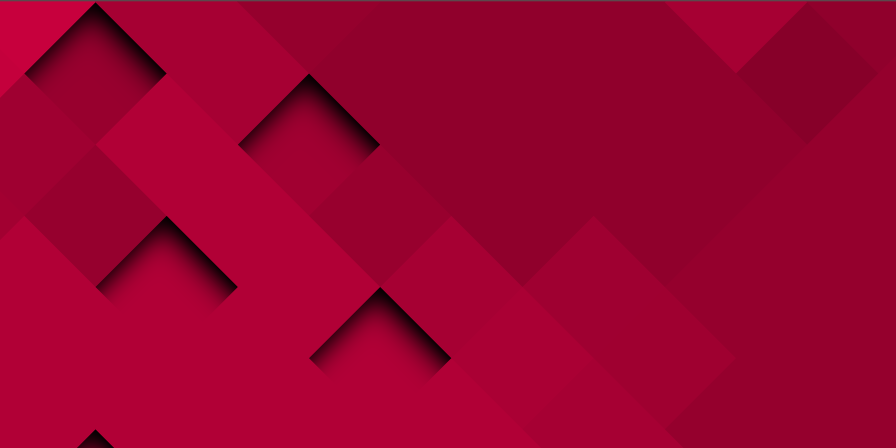
A WebGL 2 fragment shader for this background:

```glsl
#version 300 es
precision highp float;

uniform vec2 u_resolution;
out vec4 fragColor;

// Lattice, in units of the canvas height, measured from the top left
const float CELL = 0.3177;
const vec2 ORIGIN = vec2(0.2135, 0.0052);

// Tones
const vec3 CRIMSON = vec3(1.0, 0.0, 0.305);
const float DARK_TONE = 0.565;
const float MIDDLE_STEP = 0.085;
const float BRIGHT_STEP = 0.045;
const float LOWER_RIGHT_STEP = 0.018;

// Shadows inside the sunken tiles
const vec2 SHADOW_STRENGTH = vec2(0.68, 0.95);
const vec2 SHADOW_WIDTH = vec2(0.16, 0.20);

// Line along the top edge
const vec3 RIM_COLOR = vec3(0.36, 0.28, 0.30);
const float RIM_HEIGHT = 0.0028;

const int SAMPLES = 3;

// Sunken tiles: lattice column and row
const int HOLE_COUNT = 5;
const vec2 HOLES[HOLE_COUNT] = vec2[HOLE_COUNT](
    vec2(0, 0), vec2(2, -1), vec2(2, 1), vec2(4, 0), vec2(3, 3));

// Accented tiles: lattice column, row and change of tone
const int ACCENT_COUNT = 14;
const vec3 ACCENTS[ACCENT_COUNT] = vec3[ACCENT_COUNT](
    vec3(-1, 0, 0.085), vec3(-1, 1, 0.075), vec3(0, 1, -0.07),
    vec3(0, 2, -0.06), vec3(1, 1, -0.105), vec3(0, 0, -0.10),
    vec3(2, -1, -0.02), vec3(3, -1, -0.055), vec3(1, -2, 0.02),
    vec3(5, -2, 0.06), vec3(6, -2, 0.04), vec3(5, -1, 0.015),
    vec3(4, -5, 0.085), vec3(5, -5, -0.035));

float sameTile(vec2 a, vec2 b) {
    vec2 d = abs(a - b);
    return 1.0 - step(0.5, max(d.x, d.y));
}

// Brightness falls in diagonal bands towards the upper right
float tileTone(vec2 tile) {
    float tone = DARK_TONE
        + MIDDLE_STEP * step(-1.5, tile.y)
        + BRIGHT_STEP * step(-0.5, tile.y)
        + LOWER_RIGHT_STEP * step(5.5, tile.x) * step(tile.y, -1.5);
    for (int i = 0; i < ACCENT_COUNT; i++) {
        tone += ACCENTS[i].z * sameTile(tile, ACCENTS[i].xy);
    }
    return tone;
}

// Light left after the shadows cast by the two upper edges
float innerShadow(vec2 local) {
    vec2 depth = local / SHADOW_WIDTH;
    vec2 light = 1.0 - SHADOW_STRENGTH * exp(-depth * (0.7 + 0.6 * depth));
    return light.x * light.y;
}

vec3 background(vec2 p) {
    // Rotate into lattice axes: x runs down right, y runs down left
    vec2 q = p - ORIGIN;
    vec2 lattice = vec2(q.y + q.x, q.y - q.x) / CELL;
    vec2 tile = floor(lattice);

    float hole = 0.0;
    for (int i = 0; i < HOLE_COUNT; i++) {
        hole += sameTile(tile, HOLES[i]);
    }
    float shade = mix(1.0, innerShadow(fract(lattice)), hole);
    vec3 color = CRIMSON * tileTone(tile) * shade;
    return mix(color, RIM_COLOR, 1.0 - step(RIM_HEIGHT, p.y));
}

void main() {
    // Average a grid of samples to smooth the edges
    vec3 sum = vec3(0.0);
    for (int i = 0; i < SAMPLES * SAMPLES; i++) {
        vec2 cell = vec2(i % SAMPLES, i / SAMPLES);
        vec2 offset = (cell + 0.5) / float(SAMPLES) - 0.5;
        vec2 p = (gl_FragCoord.xy + offset) / u_resolution.y;
        sum += background(vec2(p.x, 1.0 - p.y));
    }
    fragColor = vec4(sum / float(SAMPLES * SAMPLES), 1.0);
}
```
